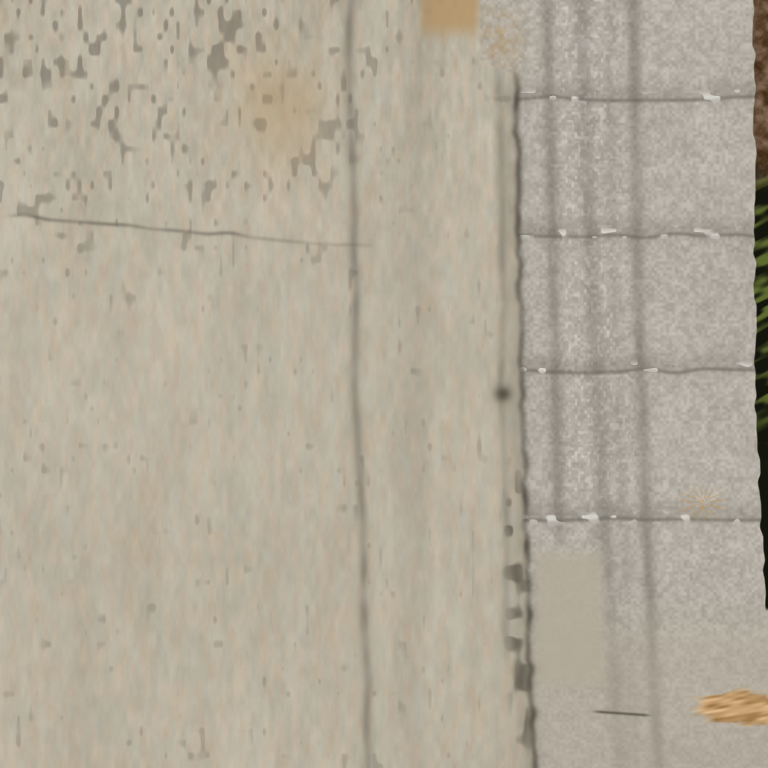
Write a WebGL 2 fragment shader that draws this texture.

```glsl
#version 300 es
precision highp float;
uniform vec2 u_resolution;
out vec4 fragColor;

const vec3 ROAD = vec3(0.724, 0.690, 0.618);
const vec3 WALK = vec3(0.695, 0.672, 0.632);
const vec3 GRIME = vec3(0.40, 0.38, 0.34);
const vec3 TAN = vec3(0.73, 0.61, 0.44);
const vec3 STRAW = vec3(0.74, 0.58, 0.39);
const vec3 CHIP = vec3(0.87, 0.86, 0.83);
const vec3 SOIL = vec3(0.36, 0.27, 0.19);
const vec3 SHADE = vec3(0.08, 0.085, 0.05);
const vec3 GRASS = vec3(0.37, 0.42, 0.19);
const float GRAIN = 0.075;
const float JOINTS[4] = float[](0.128, 0.307, 0.483, 0.677);

float hash(vec2 p) {
  vec3 q = fract(vec3(p.xyx) * 0.1031);
  q += dot(q, q.yzx + 33.33);
  return fract((q.x + q.y) * q.z);
}

float noise(vec2 p) {
  vec2 i = floor(p), f = fract(p);
  f = f * f * (3.0 - 2.0 * f);
  return mix(mix(hash(i), hash(i + vec2(1, 0)), f.x),
             mix(hash(i + vec2(0, 1)), hash(i + 1.0), f.x), f.y);
}

float fbm(vec2 p) {
  float sum = 0.0, amp = 0.5;
  for (int i = 0; i < 4; i++) {
    sum += amp * noise(p);
    p = p * 2.03 + 17.1;
    amp *= 0.5;
  }
  return sum / 0.9375;
}

// Soft stripe and soft elliptical spot
float band(float d, float width) { return exp(-d * d / (width * width)); }
float spot(vec2 p, vec2 centre, vec2 radius) {
  vec2 q = (p - centre) / radius;
  return exp(-dot(q, q));
}
float span(float a, float b, float soft, float x) {
  return smoothstep(a - soft, a + soft, x) * (1.0 - smoothstep(b - soft, b + soft, x));
}

vec3 roadColor(vec2 p) {
  float upper = 1.0 - smoothstep(0.05, 0.5, p.y);
  vec3 c = ROAD + 0.06 * (fbm(p * vec2(9.0, 4.0)) - 0.5);
  c += GRAIN * (1.0 + 0.5 * upper) * (fbm(p * vec2(130.0, 48.0)) - 0.5);
  c += 0.03 * (noise(p * vec2(60.0, 7.0)) - 0.5);
  c += vec3(0.03, -0.005, -0.025) * (noise(p * vec2(150.0, 40.0) + 70.0) - 0.5);
  // Vertical pits, densest at the upper left
  float pits = noise(p * vec2(125.0, 62.0) + 9.0) * 0.7 + 0.3 * noise(p * vec2(35.0, 25.0));
  float dense = upper * (1.0 - smoothstep(0.3, 0.65, p.x));
  c = mix(c, GRIME, (0.25 + 0.25 * dense) * smoothstep(0.74 - 0.12 * dense, 0.92 - 0.1 * dense, pits));
  // Warm stains
  c = mix(c, TAN, 0.42 * spot(p, vec2(0.365, 0.14), vec2(0.055, 0.075)));
  c = mix(c, TAN - 0.03, 0.85 * span(0.548, 0.622, 0.008, p.x) * (1.0 - smoothstep(0.025, 0.06, p.y)));
  // Long seam, wheel marks and the faint cross crack
  float wobble = 0.006 * (noise(vec2(p.y * 18.0, 3.0)) - 0.5);
  float seam = p.x - (0.455 + 0.012 * p.y + 0.014 * p.y * p.y + wobble);
  float wear = 0.5 + 0.7 * noise(p * vec2(40.0, 35.0));
  c = mix(c, GRIME, 0.42 * wear * band(seam, 0.006) + 0.08 * band(seam, 0.018));
  c = mix(c, GRIME, 0.10 * band(p.x - 0.545 + 0.015 * p.y, 0.022));
  float crack = p.y - (0.279 + 0.088 * p.x + 0.005 * (noise(vec2(p.x * 30.0, 1.0)) - 0.5));
  c = mix(c, GRIME, 0.55 * wear * band(crack, 0.0028) * span(0.015, 0.48, 0.015, p.x)
                    * (1.0 - 0.6 * smoothstep(0.25, 0.45, p.x)));
  // Narrow groove beside the edge
  float groove = p.x - (0.650 + 0.010 * p.y + wobble);
  c = mix(c, GRIME, 0.38 * wear * band(groove, 0.006) * span(0.09, 0.85, 0.03, p.y));
  c = mix(c, GRIME - 0.1, 0.85 * spot(p, vec2(0.655, 0.513), vec2(0.011, 0.010)));
  return c;
}

vec3 walkColor(vec2 p) {
  float y2 = p.y * p.y;
  vec3 c = WALK + 0.05 * (fbm(p * 9.0) - 0.5);
  c += 0.09 * (noise(p * 260.0) - 0.5) + 0.06 * (noise(p * 120.0) - 0.5);
  // Pale scuffs and dark tyre streaks
  float scuffs = band(p.x - 0.755 - 0.03 * p.y, 0.06) * (1.0 - smoothstep(0.6, 0.75, p.y));
  c = mix(c, CHIP, 0.5 * scuffs * smoothstep(0.55, 0.9, noise(p * vec2(240.0, 190.0))));
  float streaks = 0.38 * band(p.x - 0.713 - 0.021 * p.y, 0.009) * (1.0 - smoothstep(0.66, 0.73, p.y));
  streaks += 0.32 * band(p.x - 0.757 - 0.03 * p.y - 0.022 * y2, 0.011);
  streaks += 0.42 * band(p.x - 0.825 - 0.005 * p.y - 0.028 * y2, 0.009);
  streaks += 0.15 * band(p.x - 0.795 - 0.035 * y2, 0.008);
  c = mix(c, GRIME, streaks * (0.7 + 0.5 * noise(p * vec2(40.0, 18.0))));
  // Slab joints with scattered chips
  for (int i = 0; i < 4; i++) {
    float d = p.y - JOINTS[i] - 0.006 * (noise(vec2(p.x * 25.0, float(i) * 7.0)) - 0.5);
    c = mix(c, GRIME, 0.42 * band(d, 0.0028) + 0.22 * band(d + 0.008, 0.012));
    float chips = smoothstep(0.72, 0.84, noise(p * vec2(75.0, 110.0) + float(i) * 13.0));
    c = mix(c, CHIP, 0.85 * chips * band(d + 0.003, 0.007));
  }
  // Smooth repair, rusty corner and radial dry weed
  float repair = span(0.697, 0.785, 0.012, p.x) * span(0.72, 0.89, 0.015, p.y);
  c = mix(c, ROAD - 0.025, 0.85 * repair);
  c = mix(c, ROAD - 0.03, 0.45 * smoothstep(0.76, 0.86, p.y));
  c = mix(c, TAN - 0.06, 0.65 * spot(p, vec2(0.65, 0.055), vec2(0.03, 0.045)) * noise(p * 150.0));
  vec2 w = p - vec2(0.915, 0.655);
  float rays = pow(0.5 + 0.5 * cos(atan(w.y, w.x) * 15.0 + 3.0 * noise(w * 60.0)), 4.0);
  c = mix(c, STRAW, 0.65 * rays * (1.0 - smoothstep(0.015, 0.04, length(w * vec2(1.0, 1.4)))));
  // Straw heap and twig
  float heap = spot(p, vec2(0.965, 0.921), vec2(0.064, 0.023)) + 0.5 * (fbm(p * vec2(50.0, 120.0)) - 0.5);
  vec3 straw = STRAW + 0.32 * (noise(p * vec2(65.0, 260.0) + p.yx * 40.0) - 0.5);
  c = mix(c, straw, 0.9 * smoothstep(0.3, 0.55, heap));
  float twig = band(p.y - 0.929 - 0.07 * (p.x - 0.81), 0.002) * span(0.775, 0.845, 0.008, p.x);
  return mix(c, GRIME - 0.1, 0.7 * twig);
}

vec3 vergeColor(vec2 p) {
  float blades = noise(vec2(p.x * 70.0 + p.y * 130.0, p.y * 35.0 - p.x * 30.0));
  vec3 grass = mix(SHADE, GRASS, smoothstep(0.4, 0.9, blades) * (1.0 - smoothstep(0.5, 0.62, p.y)));
  vec3 soil = SOIL + 0.4 * (fbm(p * 90.0) - 0.45);
  return mix(soil, grass, smoothstep(0.19, 0.25, p.y + 0.04 * (noise(p * 50.0) - 0.5)));
}

void main() {
  vec2 p = gl_FragCoord.xy / u_resolution;
  p.y = 1.0 - p.y; // depth below the top edge
  float px = 1.0 / u_resolution.x;
  float ragged = 0.005 * (noise(vec2(p.y * 70.0, 5.0)) - 0.5);
  float kerb = 0.669 + 0.012 * p.y + 0.012 * p.y * p.y + ragged;
  float start = mix(0.625, kerb, smoothstep(0.075, 0.1, p.y));
  vec3 c = mix(roadColor(p), walkColor(p), smoothstep(-0.004, 0.004, p.x - start));
  // Dirty joint between road and walk
  float dirt = 0.5 + 0.6 * noise(p * vec2(60.0, 45.0));
  float below = smoothstep(0.08, 0.12, p.y);
  c = mix(c, GRIME - 0.08, below * dirt * (0.65 * band(p.x - kerb - 0.002, 0.0045) + 0.2 * band(p.x - kerb + 0.006, 0.014)));
  float clumps = smoothstep(0.5, 0.75, noise(p * vec2(80.0, 55.0))) * span(0.63, 0.98, 0.06, p.y);
  c = mix(c, GRIME - 0.1, 0.65 * clumps * band(p.x - kerb + 0.011, 0.013));
  // Planted verge at the right
  float edge = 0.982 + 0.004 * p.y + 0.011 * smoothstep(0.5, 0.8, p.y) + ragged;
  float verge = smoothstep(-px, px, p.x - edge) * (1.0 - smoothstep(0.79, 0.797, p.y));
  c = mix(c, vergeColor(p), verge);
  fragColor = vec4(clamp(c, 0.0, 1.0), 1.0);
}
```
